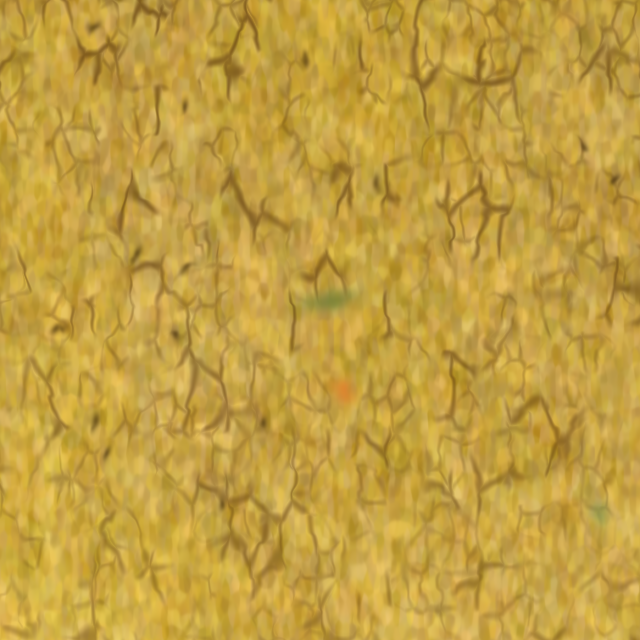
A Shadertoy shader for this texture:

```glsl
vec4 hash4(vec2 cell) {
    vec4 h = fract(cell.xyxy * vec4(0.1031, 0.1030, 0.0973, 0.1099));
    h += dot(h, h.wzxy + 33.33);
    return fract((h.xxyz + h.yzzw) * h.zywx);
}

// Cellular noise: x = distance to the cell border, y and z = blended cell values
vec3 cellular(vec2 p) {
    vec2 base = floor(p);
    float nearest = 9.0, second = 9.0;
    vec3 sum = vec3(0.0);
    for (int j = -1; j <= 1; j++)
    for (int i = -1; i <= 1; i++) {
        vec2 cell = base + vec2(i, j);
        vec4 rnd = hash4(cell + 57.0);
        float d = length(cell + 0.1 + 0.8 * rnd.xy - p);
        second = min(second, max(nearest, d));
        nearest = min(nearest, d);
        sum += vec3(rnd.zw, 1.0) * exp(-5.5 * d * d);
    }
    return vec3(second - nearest, sum.xy / sum.z);
}

// Soft tilted ellipse
float stain(vec2 p, vec2 centre, vec2 radius, float angle) {
    p -= centre;
    float c = cos(angle), s = sin(angle);
    vec2 q = vec2(c * p.x + s * p.y, c * p.y - s * p.x) / radius;
    return exp(-dot(q, q));
}

// Rare small dark pits, one candidate per grid cell
float pits(vec2 p) {
    vec2 cell = floor(p * 16.0);
    vec4 rnd = hash4(cell + 211.0);
    vec2 centre = (cell + 0.3 + 0.4 * rnd.xy) / 16.0;
    return step(0.95, rnd.z) * stain(p, centre, vec2(0.006, 0.011), rnd.w - 0.8);
}

void mainImage(out vec4 fragColor, in vec2 fragCoord) {
    vec2 uv = fragCoord / iResolution.xy;

    // Ragged coordinates
    vec2 p = uv + 0.004 * sin(uv.yx * vec2(31.0, 27.0) + 2.0 * sin(uv * 17.0));
    p += 0.010 * (cellular(uv * 42.0 + 5.0).yz - 0.5);

    // Mottling from broad patches to upright fibres
    vec3 broad = cellular(p * vec2(6.0, 4.0));
    vec3 blotch = cellular(p * vec2(30.0, 20.0) + 13.0);
    vec3 grain = cellular(uv * vec2(72.0, 50.0) + 29.0);
    vec3 fibre = cellular(uv * vec2(115.0, 42.0) + 71.0);
    float tone = 0.60 + 0.12 * (broad.y - 0.5) + 0.30 * (blotch.y - 0.5)
               + 0.40 * (grain.y - 0.5) + 0.34 * (fibre.y - 0.5);
    tone += 0.16 * (0.5 - uv.y) + 0.22 * stain(uv, vec2(0.0), vec2(0.22, 0.2), 0.0);
    vec3 color = mix(vec3(0.62, 0.48, 0.14), vec3(0.90, 0.765, 0.365), tone);

    // Warm, green and greyish shifts
    color += vec3(0.03, -0.012, -0.02) * (blotch.z + grain.z - 1.0);
    color.b += 0.06 * (broad.z - 0.5) + 0.13 * (fibre.z - 0.5);

    // Short, soft cracks, mostly upright
    float coarse = 1.0 - smoothstep(0.0, 0.21, cellular(p * vec2(20.0, 9.0) + 3.0).x);
    float fine = 1.0 - smoothstep(0.0, 0.30, cellular(p * vec2(33.0, 19.0) + 41.0).x);
    float coarseMask = smoothstep(0.45, 0.85, cellular(p * vec2(19.0, 15.0) + 91.0).y);
    float fineMask = smoothstep(0.40, 0.85, cellular(p * vec2(25.0, 19.0) + 63.0).z);
    float crack = max(0.62 * coarse * coarseMask, 0.34 * fine * fineMask);
    crack *= 0.7 + 0.45 * uv.y;
    color = mix(color, vec3(0.42, 0.28, 0.08), crack);
    color = mix(color, vec3(0.30, 0.21, 0.06), 0.65 * pits(p));

    // Stray pigment flecks
    float uneven = 0.6 + 0.5 * grain.y;
    color = mix(color, vec3(0.38, 0.48, 0.20), 0.85 * uneven * stain(uv, vec2(0.514, 0.530), vec2(0.040, 0.015), 0.17));
    color = mix(color, vec3(0.87, 0.45, 0.15), 0.65 * uneven * stain(p, vec2(0.538, 0.392), vec2(0.015, 0.020), 0.4));
    color = mix(color, vec3(0.50, 0.58, 0.34), 0.65 * uneven * stain(p, vec2(0.937, 0.198), vec2(0.016, 0.022), 0.0));

    fragColor = vec4(clamp(color, 0.0, 1.0), 1.0);
}
```
